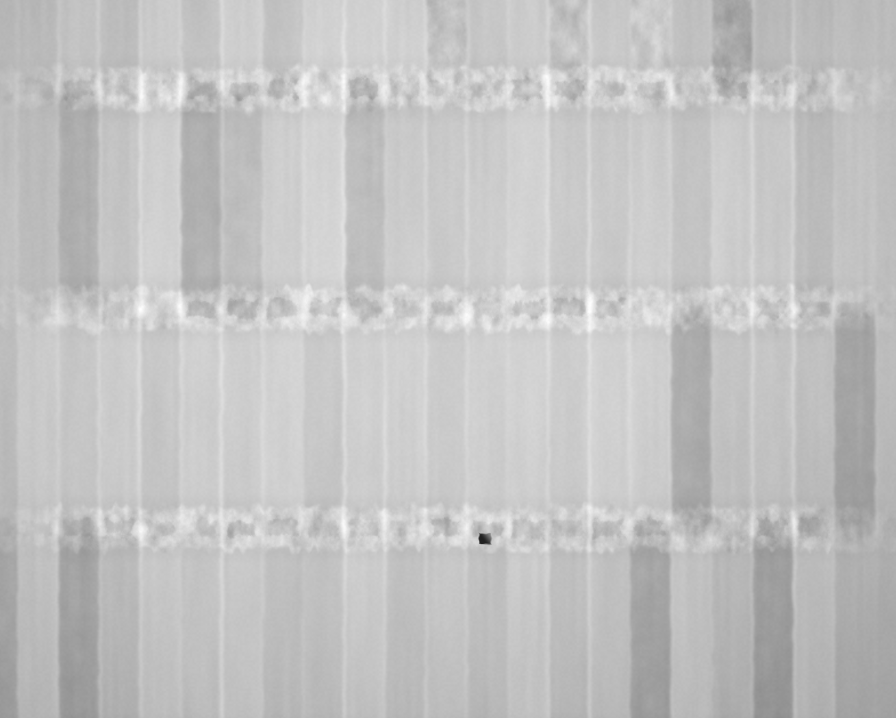
Give the GLSL for this texture, as a WebGL 2 fragment shader.

```glsl
#version 300 es
precision highp float;
uniform vec2 u_resolution;
out vec4 outColor;

// Layout, in fractions of the canvas
const float COLUMNS = 21.94;        // panels across
const float FIRST_SEAM = 0.43;      // first seam, in panel widths
const float ROW_PITCH = 0.306;      // distance between bands
const float FIRST_BAND = 0.264;     // height of the lowest band
const float BAND_HALF = 0.098;      // in row pitches
const float SEAM_HALF = 0.065;      // in panel widths
const float ASPECT = 1.25;
const vec2 HOLE_POS = vec2(0.541, 0.250);
const vec2 HOLE_HALF = vec2(0.0065, 0.0075);

// Tones
const float BASE_TONE = 0.802;
const float PANEL_VARIATION = 0.055;
const float DARK_PANEL = 0.085;
const float DARK_SHARE = 0.13;
const float SEAM_LIGHT = 0.065;
const float BAND_LIGHT = 0.025;
const float BAND_MOTTLE = 0.22;
const float HOLE_TONE = 0.13;

float hash(vec2 p) {
  return fract(sin(dot(p, vec2(12.9898, 78.233))) * 43758.5453);
}

float noise(vec2 p) {
  vec2 i = floor(p), f = fract(p);
  f = f * f * (3.0 - 2.0 * f);
  return mix(mix(hash(i), hash(i + vec2(1, 0)), f.x),
             mix(hash(i + vec2(0, 1)), hash(i + vec2(1, 1)), f.x), f.y);
}

float fbm(vec2 p) {
  float sum = 0.0, amp = 0.5;
  for (int i = 0; i < 4; i++) {
    sum += amp * noise(p);
    p = p * 2.03 + 7.1;
    amp *= 0.5;
  }
  return sum / 0.9375;
}

// Tone offset of one panel; some are dark, top ones may be blotchy
float panelTone(vec2 id, vec2 q) {
  float tone = (hash(id + 3.7) - 0.5) * PANEL_VARIATION;
  float dark = step(1.0 - DARK_SHARE, hash(id + 19.3));
  float blotchy = step(0.6, hash(id + 41.1)) * step(1.5, id.y) * step(9.5, id.x);
  tone -= dark * (DARK_PANEL + 0.04 * (fbm(q * 45.0) - 0.5));
  return tone + blotchy * 0.17 * (fbm(q * vec2(60.0, 45.0)) - 0.56);
}

// Soft light from the upper middle, falling off to the sides and below
float lighting(vec2 uv) {
  vec2 d = (uv - vec2(0.46, 0.62)) * vec2(1.0, 0.85);
  float corner = smoothstep(0.5, 1.0, uv.x) * smoothstep(0.6, 0.0, uv.y);
  return BASE_TONE + 0.015 - 0.27 * dot(d, d) - 0.02 * corner;
}

void main() {
  vec2 uv = gl_FragCoord.xy / u_resolution;
  vec2 q = uv * vec2(ASPECT, 1.0);
  float wobble = (noise(q * vec2(8.0, 60.0)) - 0.5) * 0.05;
  float col = uv.x * COLUMNS - FIRST_SEAM + wobble;
  float row = (uv.y - FIRST_BAND) / ROW_PITCH;
  float seam = floor(col + 0.5), band = floor(row + 0.5);
  float dx = col - seam, dy = row - band;

  // Panels, blended across the nearest seam and band
  float right = smoothstep(-SEAM_HALF, SEAM_HALF, dx);
  float above = smoothstep(-BAND_HALF, BAND_HALF, dy);
  vec2 id = vec2(seam, band);
  float below = mix(panelTone(id - 1.0, q), panelTone(id - vec2(0, 1), q), right);
  float over = mix(panelTone(id - vec2(1, 0), q), panelTone(id, q), right);
  float tone = lighting(uv) + mix(below, over, above);

  // Vertical streaks and fine grain
  tone += 0.022 * (noise(q * vec2(130.0, 5.0)) - 0.5);
  tone += 0.025 * (fbm(q * vec2(50.0, 14.0)) - 0.5);
  tone += 0.016 * (noise(q * 330.0) - 0.5);

  // Pale seams of uneven strength
  float sideFade = smoothstep(0.0, 0.13, uv.x) * smoothstep(1.0, 0.88, uv.x);
  float strength = mix(0.3, 1.0, hash(vec2(seam, 5.0)))
                 * mix(0.65, 1.0, noise(vec2(seam * 9.1, uv.y * 12.0)));
  float line = exp(-pow(dx / SEAM_HALF, 2.0));
  tone += SEAM_LIGHT * strength * line * mix(0.4, 1.0, sideFade);

  // Ragged bands: mottled plaster with a grey window in each panel
  float ragged = (noise(q * vec2(130.0, 60.0)) - 0.5) * 0.045;
  float bandDist = abs(dy) + ragged;
  float inBand = 1.0 - smoothstep(BAND_HALF - 0.02, BAND_HALF + 0.015, bandDist);
  float mottle = fbm(q * vec2(75.0, 65.0)) - 0.5;
  float teeth = noise(q * vec2(170.0, 35.0)) - 0.5;
  float plaster = BAND_LIGHT + BAND_MOTTLE * mottle + 0.05 * teeth;
  vec2 cell = vec2(floor(col), band);
  vec2 box = abs(vec2(fract(col) - 0.5, dy)) - vec2(0.33, 0.034);
  float boxDist = max(box.x * 0.2, box.y) + mottle * 0.05;
  float window = 1.0 - smoothstep(-0.008, 0.012, boxDist);
  plaster -= window * 0.085 * hash(cell + 61.0);
  float blob = exp(-pow(dx / 0.13, 2.0) - pow(dy / 0.065, 2.0));
  plaster += blob * 0.11 * hash(id + 73.0);
  float fringe = smoothstep(0.17, BAND_HALF, abs(dy)) * (1.0 - inBand);
  tone += (inBand * plaster - 0.022 * fringe) * mix(0.3, 1.0, sideFade);

  // Small dark hole, paler toward its lower right corner
  vec2 h = uv - HOLE_POS;
  vec2 e = abs(h) - HOLE_HALF;
  float holeDist = max(e.x, e.y) + (noise(q * 180.0) - 0.5) * 0.003;
  float hole = 1.0 - smoothstep(-0.0015, 0.0015, holeDist);
  float slope = smoothstep(-0.003, 0.011, h.x + 0.6 * h.y);
  tone = mix(tone, HOLE_TONE + 0.4 * slope, hole);

  outColor = vec4(vec3(clamp(tone, 0.0, 1.0)), 1.0);
}
```
